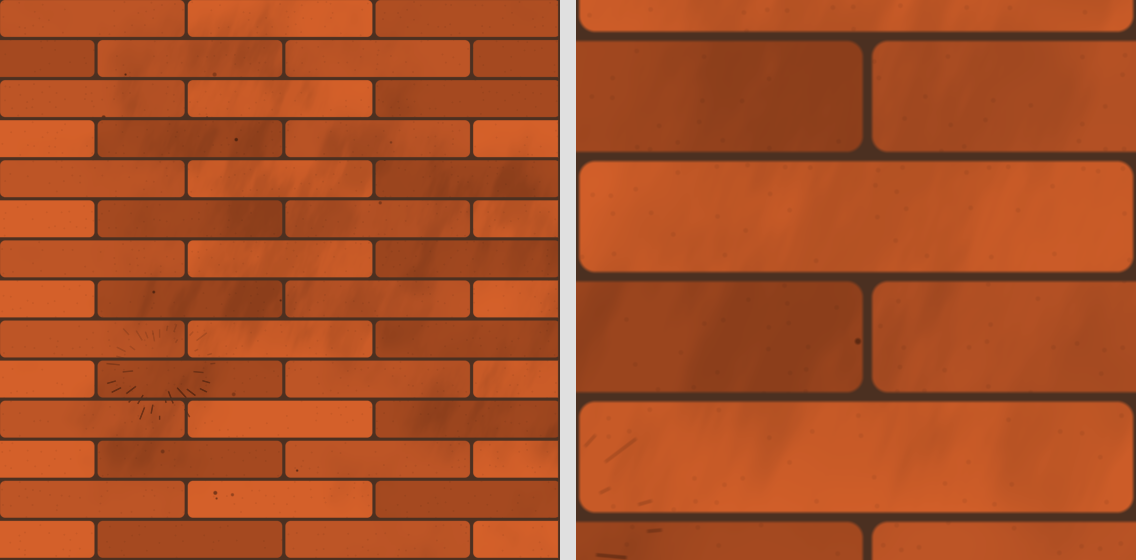
Left, the full canvas; right, a detail of the centre.
This pattern is drawn by a WebGL 2 fragment shader. Its source:

```glsl
#version 300 es
precision highp float;

uniform vec2 u_resolution;
out vec4 fragColor;

#define BRICK_PITCH vec2(0.3353, 0.07155)
#define JOINT 0.0056
#define CORNER 0.0095
#define ODD_ROW_SHIFT 0.161
#define RIGHT_EDGE 0.9965
#define EDGE_SOFTNESS 0.0014
#define SMUDGE_STRENGTH 0.15
#define SPECK_COUNT 16
#define SPECK_RADIUS 0.0036
#define FAN_CENTER vec2(0.285, 0.342)
#define FAN_SPOKES 34.0

const vec3 MORTAR = vec3(0.295, 0.188, 0.130);
const vec3 MID    = vec3(0.740, 0.332, 0.148);
const vec3 BRIGHT = vec3(0.832, 0.376, 0.163);
const vec3 DARK   = vec3(0.648, 0.288, 0.125);

float hash(vec2 p) {
    return fract(sin(dot(p, vec2(127.1, 311.7))) * 43758.5453);
}

float noise(vec2 p) {
    vec2 i = floor(p), f = fract(p);
    f = f * f * (3.0 - 2.0 * f);
    return mix(mix(hash(i), hash(i + vec2(1, 0)), f.x),
               mix(hash(i + vec2(0, 1)), hash(i + vec2(1, 1)), f.x), f.y);
}

float fbm(vec2 p) {
    float sum = 0.0, amp = 0.5;
    for (int i = 0; i < 4; i++) {
        sum += amp * noise(p);
        p = p * 2.03 + 17.0;
        amp *= 0.5;
    }
    return sum;
}

float roundedBox(vec2 p, vec2 halfSize, float r) {
    vec2 q = abs(p) - halfSize + r;
    return length(max(q, 0.0)) + min(max(q.x, q.y), 0.0) - r;
}

// Three tones cycle along each row; the top two rows break the cycle
vec3 brickColor(float row, float col) {
    float shift = row == 1.0 ? 2.0 : mod(row, 2.0);
    float tone = mod(col + shift, 3.0);
    if (tone < 0.5) return MID;
    if (tone < 1.5) return row == 1.0 ? MID : BRIGHT;
    return row == 0.0 ? mix(DARK, MID, 0.4) : DARK;
}

// Broad stains filled with slanted brush marks
float smudges(vec2 uv) {
    vec2 slanted = vec2(uv.x - 0.35 * uv.y, uv.y);
    float stain = smoothstep(0.38, 0.72, fbm(uv * 5.0 + 3.7)
                + 0.14 * exp(-14.0 * dot(uv - vec2(0.46, 0.54), uv - vec2(0.46, 0.54))));
    float marks = smoothstep(0.30, 0.68, fbm(slanted * vec2(30.0, 11.0)));
    return stain * (0.4 + 0.6 * marks);
}

// Scattered round pits of varied size
float specks(vec2 uv, float px) {
    float cover = 0.0;
    for (int i = 0; i < SPECK_COUNT; i++) {
        float k = float(i) + 1.0;
        vec2 center = vec2(0.15 + 0.58 * hash(vec2(k, 2.3)), 0.08 + 0.85 * hash(vec2(k, 7.9)));
        float r = SPECK_RADIUS * mix(0.65, 1.2, hash(vec2(k, 5.1)));
        float mask = 1.0 - smoothstep(r - 0.0015 - px, r + px, length(uv - center));
        cover = max(cover, mask * mix(0.2, 0.5, hash(vec2(k, 9.4))));
    }
    return cover;
}

// Faint grain dots, one candidate per cell
float grain(vec2 uv, float px) {
    vec2 g = uv * 75.0, id = floor(g);
    vec2 offset = 0.25 + 0.5 * vec2(hash(id), hash(id + 41.0));
    float d = length(fract(g) - offset) / 75.0;
    float present = step(0.72, hash(id + 13.0));
    return present * (1.0 - smoothstep(0.0007, 0.0018 + px, d));
}

// Short scratches radiating from one point, stronger below it
float scratchFan(vec2 uv, float px) {
    vec2 p = uv - FAN_CENTER;
    float radius = length(p);
    float turn = (atan(p.y, p.x) / 6.2831853 + 0.5) * FAN_SPOKES;
    float spoke = floor(turn);
    float across = abs(fract(turn) - 0.5) * 6.2831853 / FAN_SPOKES * radius;
    float mid = mix(0.055, 0.10, hash(vec2(spoke, 3.0)));
    float halfLength = mix(0.005, 0.014, hash(vec2(spoke, 8.0)));
    float along = 1.0 - smoothstep(halfLength - 0.003, halfLength, abs(radius - mid));
    float line = 1.0 - smoothstep(0.0004, 0.0015 + px, across);
    return along * line * mix(0.38, 0.12, smoothstep(-0.05, 0.04, p.y));
}

void main() {
    vec2 uv = gl_FragCoord.xy / u_resolution;
    float px = 0.5 / min(u_resolution.x, u_resolution.y);

    // Running bond, with rows counted from the top
    vec2 wall = vec2(uv.x, 1.0 - uv.y) + 0.5 * JOINT;
    float row = floor(wall.y / BRICK_PITCH.y);
    wall.x += mod(row, 2.0) * ODD_ROW_SHIFT;
    vec2 cell = wall / BRICK_PITCH;
    vec2 local = (fract(cell) - 0.5) * BRICK_PITCH;
    float d = roundedBox(local, 0.5 * (BRICK_PITCH - JOINT), CORNER);
    d = max(d, uv.x - RIGHT_EDGE);

    // Wear over the brick faces
    vec3 face = brickColor(row, floor(cell.x));
    face *= 1.0 - SMUDGE_STRENGTH * smudges(uv);
    face *= 1.0 - 0.06 * grain(uv, px);
    face *= 1.0 - max(specks(uv, px), scratchFan(uv, px));

    float soft = max(EDGE_SOFTNESS, px);
    fragColor = vec4(mix(face, MORTAR, smoothstep(-soft, soft, d)), 1.0);
}
```
